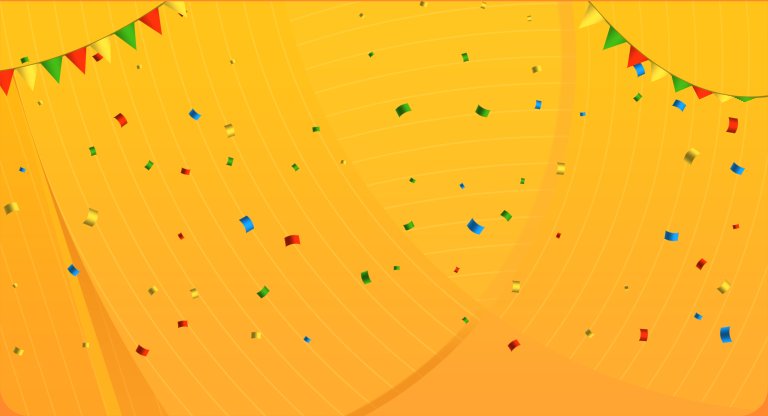
Write a Shadertoy shader that draws this background.

```glsl
const vec3 TOP_GOLD = vec3(1.0, 0.765, 0.10);
const vec3 LOW_GOLD = vec3(1.0, 0.675, 0.185);
const vec3 LENS_TOP = vec3(1.0, 0.775, 0.13);
const vec3 LENS_LOW = vec3(1.0, 0.715, 0.19);
const vec3 FLOOR_ORANGE = vec3(1.0, 0.645, 0.20);
const vec3 SHADE = vec3(0.93, 0.53, 0.10);
const vec3 FRAME = vec3(1.0, 0.54, 0.18);
const vec3 PALE = vec3(1.0, 0.89, 0.45);
const vec3 RED = vec3(0.94, 0.18, 0.04);
const vec3 GREEN = vec3(0.24, 0.66, 0.08);
const vec3 BLUE = vec3(0.08, 0.60, 0.98);
const vec3 YELLOW = vec3(0.98, 0.82, 0.20);

// Panel boundaries: circle centre and radius
const vec3 SWEEP = vec3(1.925, 1.284, 1.274);
const vec3 BOWL = vec3(0.409, 0.857, 0.976);
const vec3 LEFT_EDGE = vec3(2.725, 1.548, 2.788);

// Bunting: height as a quadratic in x
const vec3 LEFT_STRING = vec3(0.829, 0.145, 0.688);
const vec3 RIGHT_STRING = vec3(1.0, -1.2, 1.539);
const vec2 FLAG_SIZE = vec2(0.028, 0.062);

const float LINE_GAP = 0.064;
const float LINE_ALPHA = 0.26;
const float CELL = 0.132;
const float DENSITY = 0.82;

float px;

float hash(vec2 p) {
    return fract(sin(dot(p, vec2(127.1, 311.7))) * 43758.5453);
}

float inside(float d) {
    return smoothstep(px, -px, d);
}

float circle(vec2 p, vec3 c) {
    return length(p - c.xy) - c.z;
}

float contour(float d) {
    float away = abs(fract(d / LINE_GAP) - 0.5) * LINE_GAP;
    return LINE_ALPHA * smoothstep(1.5 * px, 0.0, away - 0.0006);
}

vec3 panels(vec2 p) {
    float sweep = circle(p, SWEEP), bowl = circle(p, BOWL);
    float edge = circle(p, LEFT_EDGE);
    float inSweep = inside(sweep), inBowl = inside(bowl);
    float h = smoothstep(0.0, 1.0, p.y);
    vec3 gold = mix(LOW_GOLD, TOP_GOLD, h);

    // Left panel and its crescent shadow
    vec3 left = mix(gold, PALE, contour(sweep));
    float crescent = smoothstep(-0.026, -0.018, bowl) * smoothstep(0.28, 0.12, p.y);
    left = mix(left, SHADE, 0.65 * crescent);

    // Wedge on the far left: fold shadow, then a light strip
    float fold = p.x - 0.029 - 0.3226 * (0.82 - p.y);
    vec3 wedge = mix(gold - vec3(0.0, 0.035, 0.04), PALE, contour(fold) * 0.7);
    float strip = inside(fold) * inside(-fold - 0.045 * (0.82 - p.y));
    wedge = mix(wedge, TOP_GOLD, 0.45 * strip);
    float foldShade = inside(-fold) * smoothstep(-0.05, 0.55, p.y);
    wedge = mix(wedge, SHADE, (0.2 + 0.6 * foldShade) * inside(-fold));
    left = mix(wedge, left, max(inside(edge), step(0.83, p.y)));

    // Central lens, right panel and floor
    float arch = p.y + 0.25 * (p.x - 1.35) * (p.x - 1.35);
    vec3 lens = mix(mix(LENS_LOW, LENS_TOP, h), PALE, contour(arch));
    lens = mix(lens, LOW_GOLD, 0.5 * smoothstep(-0.04, -0.03, bowl));
    vec3 right = mix(gold, PALE, contour(bowl) * 0.8);
    vec3 ground = mix(FLOOR_ORANGE, LOW_GOLD, smoothstep(0.0, 0.3, p.y));
    return mix(mix(ground, right, inSweep), mix(left, lens, inSweep), inBowl);
}

vec3 palette(float k) {
    return k < 1.0 ? RED : k < 2.0 ? YELLOW : k < 3.0 ? GREEN : BLUE;
}

vec3 confetti(vec3 col, vec2 p) {
    vec2 id = floor(p / CELL);
    vec2 jitter = vec2(hash(id), hash(id + 17.3)) - 0.5;
    vec2 q = p - (id + 0.5 + 0.65 * jitter) * CELL;
    float angle = 6.2832 * hash(id + 31.7), size = hash(id + 53.1);
    q = mat2(cos(angle), sin(angle), -sin(angle), cos(angle)) * q;
    vec2 halfSize = mix(vec2(0.006, 0.004), vec2(0.020, 0.012), size * size);
    q.y += 12.0 * (q.x * q.x - 0.0001);
    vec2 d = abs(q) - halfSize;
    float present = step(hash(id + 71.9), DENSITY - 0.45 * smoothstep(0.7, 1.0, p.y));
    present *= step(0.5, id.y);
    float light = 0.82 + 0.3 * sin(q.x / halfSize.x * 2.5 + angle);
    vec3 paper = palette(4.0 * hash(id + 93.7)) * light;
    return mix(col, paper, present * inside(max(d.x, d.y)));
}

vec3 bunting(vec3 col, vec2 p, vec3 k, float start, float gap, float shrink, float tint) {
    float slope = k.y + 2.0 * k.z * p.x;
    float cord = abs(p.y - k.x - p.x * (k.y + k.z * p.x)) / sqrt(1.0 + slope * slope);
    col = mix(col, vec3(0.55, 0.48, 0.08), inside(cord - 0.0018));
    for (int i = 0; i < 8; i++) {
        float n = float(i), x = start + gap * n;
        vec2 along = normalize(vec2(1.0, k.y + 2.0 * k.z * x));
        vec2 q = p - vec2(x, k.x + x * (k.y + k.z * x));
        q = vec2(dot(q, along), dot(q, vec2(along.y, -along.x)));
        vec2 size = FLAG_SIZE * vec2(1.0, 1.0 - shrink * n);
        float side = abs(q.x) - size.x * (1.0 - q.y / size.y);
        float light = 0.95 + 0.18 * sin(q.x * 90.0 + 1.0);
        col = mix(col, palette(mod(n + tint, 3.0)) * light, inside(max(side, -q.y)));
    }
    return col;
}

void mainImage(out vec4 fragColor, in vec2 fragCoord) {
    px = 0.8 / iResolution.y;
    vec2 p = fragCoord / iResolution.y;
    float width = iResolution.x / iResolution.y;
    vec3 col = confetti(panels(p), p);
    col = bunting(col, p, LEFT_STRING, 0.007, 0.0582, 0.0, 0.0);
    col = bunting(col, p - vec2(1.413, 0.0), RIGHT_STRING, 0.024, 0.0505, 0.115, 1.0);

    // Rounded lower corners and a thin top rim
    vec2 corner = vec2(abs(p.x - 0.5 * width) - 0.5 * width, -p.y) + 0.07;
    float card = length(max(corner, 0.0)) - 0.07;
    col = mix(FRAME, col, inside(max(card, p.y - 0.997)));
    fragColor = vec4(col, 1.0);
}
```
